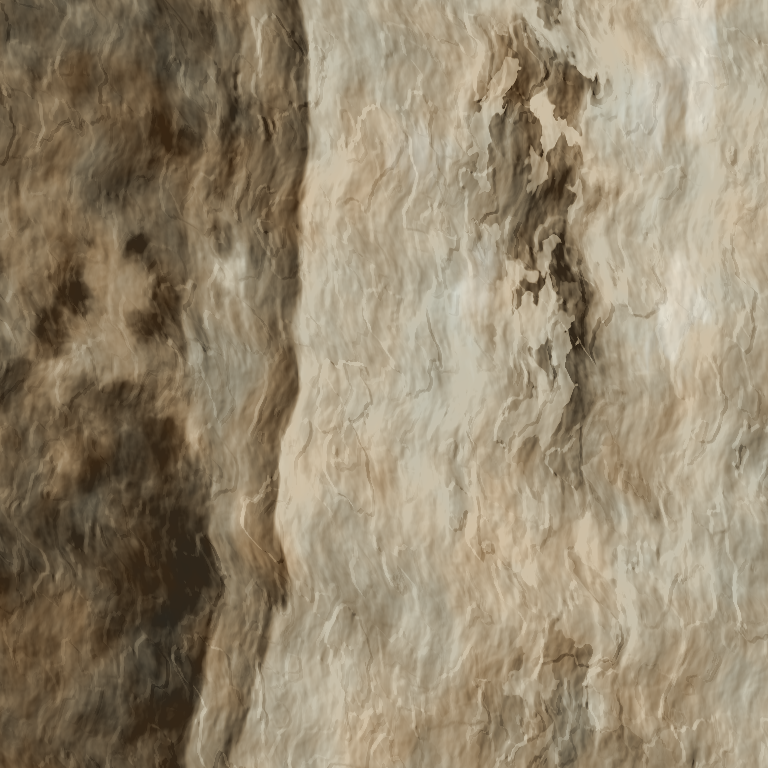
This texture is drawn by a Shadertoy shader. Its source:

```glsl
// Weathered tree bark: a shaded rocky hollow, a folded ridge and a pale flaking trunk.

vec3 hash3(vec2 cell) {
    vec3 h = fract(cell.xyx * vec3(0.1031, 0.1030, 0.0973));
    h += dot(h, h.yzx + 33.33);
    return fract((h.xxy + h.yzz) * h.zyx);
}

// Blended cellular noise: low sharpness gives soft clouds, high gives flat plates.
float cells(vec2 p, float sharpness) {
    vec2 base = floor(p), f = p - base;
    float sum = 0.0, total = 1e-12;
    for (int j = -1; j <= 1; j++)
    for (int i = -1; i <= 1; i++) {
        vec2 o = vec2(i, j);
        vec3 h = hash3(base + o + 50.0);
        vec2 d = o + h.xy - f;
        float w = exp(-sharpness * dot(d, d));
        sum += w * h.z;
        total += w;
    }
    return sum / total;
}

// Four octaves, centred on zero.
float layers(vec2 p) {
    float sum = 0.0, amp = 0.5;
    for (int i = 0; i < 4; i++) {
        sum += amp * (cells(p, 7.0) - 0.5);
        p = mat2(1.9, 0.5, -0.5, 1.9) * p + 7.3;
        amp *= 0.55;
    }
    return sum;
}

// Soft tilted ellipse, 1 at its centre.
float blob(vec2 p, vec2 centre, vec2 radius, float slant) {
    vec2 d = p - centre;
    d.x -= slant * d.y;
    d /= radius;
    return exp(-dot(d, d));
}

// Surface height: lifted flakes, long fibres and fine grit.
float relief(vec2 p) {
    float fibre = layers(p * vec2(36.0, 15.0) + 3.0);
    vec2 bent = p + vec2(0.05, -0.04) * fibre;
    float flakes = smoothstep(0.5, 0.9, cells(bent * vec2(25.0, 14.0), 38.0));
    float chips = smoothstep(0.55, 0.9, cells(bent * vec2(52.0, 27.0) + 20.0, 26.0));
    return 0.34 * flakes + 0.2 * chips + 1.1 * fibre + 0.16 * cells(p * vec2(105.0, 70.0), 8.0);
}

vec3 barkColor(float tone) {
    vec3 shadow = vec3(0.20, 0.15, 0.09);
    vec3 tan_ = vec3(0.55, 0.48, 0.37);
    vec3 cream = vec3(0.79, 0.75, 0.66);
    return tone < 0.5 ? mix(shadow, tan_, tone * 2.0) : mix(tan_, cream, tone * 2.0 - 1.0);
}

void mainImage(out vec4 fragColor, in vec2 fragCoord) {
    vec2 p = fragCoord / iResolution.xy;
    vec2 q = p + 0.007 * sin(p.yx * vec2(19.0, 23.0) + 1.0) + 0.004 * sin(p.yx * vec2(43.0, 37.0) + 4.0 * p);

    float blotch = layers(q * vec2(8.0, 6.0) + 9.0);
    float streak = layers(q * vec2(30.0, 7.0) + 31.0);
    float mottle = layers(q * vec2(26.0, 22.0) + 64.0);
    vec2 s = q + vec2(0.05, 0.06) * vec2(mottle, streak);

    // Zones from left to right: rock, ridge, trunk
    float x = q.x + 0.04 * streak;
    float rockEdge = 0.255 + 0.025 * sin(8.4 * p.y - 0.53);
    float crevice = 0.4 - 0.1 * pow(1.0 - p.y, 3.0);
    float rock = 1.0 - smoothstep(-0.012, 0.012, x - rockEdge);
    float trunk = smoothstep(-0.007, 0.009, x - crevice);
    float across = clamp((x - rockEdge) / (crevice - rockEdge), 0.0, 1.0);

    // Rock with two slanted hollows
    float rockTone = mix(0.2, 0.42, smoothstep(0.42, 0.68, p.y + 0.5 * mottle));
    rockTone += 0.5 * blotch + 0.45 * mottle - 0.1 * smoothstep(0.13, 0.23, x);
    rockTone -= 0.32 * blob(s, vec2(0.17, 0.78), vec2(0.035, 0.055), 0.5);
    rockTone -= 0.2 * blob(s, vec2(0.08, 0.62), vec2(0.045, 0.07), 0.5);

    // Ridge sinking into the crevice, with a peeled slit
    float ridgeTone = mix(0.6, 0.48, p.y) + 0.75 * streak + 0.25 * mottle;
    ridgeTone -= mix(0.16, 0.32, smoothstep(0.1, 0.5, p.y)) * smoothstep(0.45, 1.0, across);
    ridgeTone -= 0.3 * blob(s, vec2(0.295, 0.84), vec2(0.014, 0.16), 0.1);
    ridgeTone += 0.3 * blob(s, vec2(0.31, 0.67), vec2(0.013, 0.05), 0.2);

    // Trunk with a column of dark crumbling pits
    float trunkTone = 0.85 - 0.1 * (1.0 - smoothstep(0.0, 0.5, p.y)) + 0.5 * blotch + 0.45 * streak + 0.25 * mottle;
    float column = blob(s, vec2(0.72, 0.88), vec2(0.055, 0.22), 0.1)
                 + blob(s, vec2(0.72, 0.56), vec2(0.06, 0.17), -0.1)
                 + 0.8 * blob(s, vec2(0.64, 0.86), vec2(0.035, 0.09), 0.2)
                 + 0.45 * blob(s, vec2(0.72, 0.1), vec2(0.12, 0.2), 0.0);
    float crumbs = cells(s * vec2(36.0, 21.0) + 11.0, 18.0);
    float pits = min(column, 1.0) * smoothstep(0.35, 0.65, crumbs + 0.2 * column - 0.1);
    trunkTone -= 0.6 * pits;

    // Relief lit from the upper left
    float lit = relief(q) - relief(q + vec2(-0.0045, 0.0035));
    float tone = mix(mix(ridgeTone, rockTone, rock), trunkTone, trunk);
    tone += lit * (0.6 + 0.5 * pits - 0.2 * rock);
    vec3 color = barkColor(clamp(tone, 0.0, 1.0));

    // Smooth grey-white bare patches
    float bare = blob(s, vec2(0.88, 0.9), vec2(0.055, 0.12), 0.35)
               + blob(s, vec2(0.87, 0.59), vec2(0.035, 0.08), 0.3)
               + 0.8 * blob(s, vec2(0.53, 0.79), vec2(0.05, 0.07), 0.1)
               + 0.7 * blob(s, vec2(0.63, 0.65), vec2(0.04, 0.07), 0.3);
    bare = trunk * (1.0 - pits) * smoothstep(0.3, 0.75, bare + 1.2 * streak);
    color = mix(color, vec3(0.77, 0.755, 0.70) + 0.3 * streak + 0.2 * lit, 0.75 * bare);

    // Faint cool and rosy stains
    float stain = layers(q * vec2(13.0, 9.0) + 90.0);
    color += vec3(0.08, 0.0, -0.06) * stain;
    fragColor = vec4(color, 1.0);
}
```
